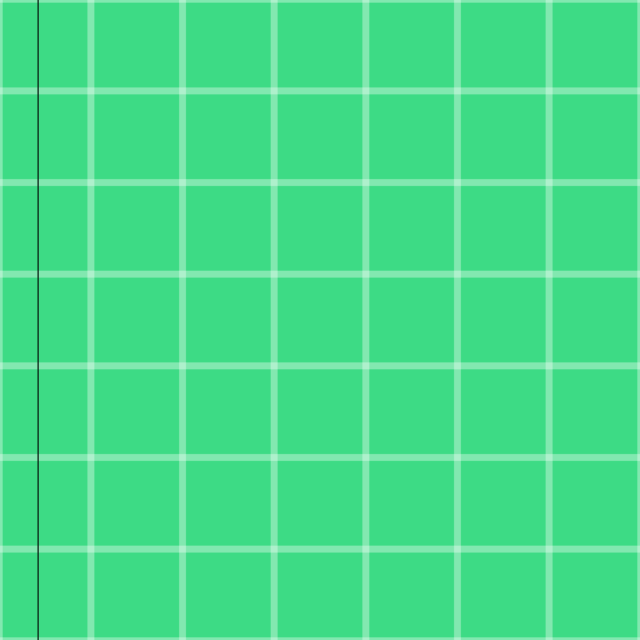
Give the GLSL for this pattern, as a three.js fragment shader.

```glsl
// Flat green ground under a square grid of translucent white lines, about seven
// cells each way, with one thin dark vertical line near the left side.
// Each set of lines is a distance to the nearest repeat, blended over the ground.

varying vec2 vUv;

const vec3 GROUND = vec3(0.24, 0.86, 0.52);
const vec3 LINE_COLOUR = vec3(1.0);
const vec3 DARK_COLOUR = vec3(0.02, 0.09, 0.05);

const float LINE_ALPHA = 0.355;
const float PITCH = 0.1432;        // spacing of the grid lines
const float LINE_WIDTH = 0.0108;
const float DARK_X = 0.0596;       // centre of the dark line
const float DARK_WIDTH = 0.002;
const float SOFTNESS = 0.00195;    // width of the smoothed edge

// Coverage of a line of the given width at a distance from its centre.
float stroke(float dist, float width) {
  return clamp((0.5 * width - dist) / SOFTNESS + 0.5, 0.0, 1.0);
}

// Distance to the nearest grid line; a cell is centred on the canvas.
float gridDistance(float coord) {
  return abs(fract((coord - 0.5) / PITCH) - 0.5) * PITCH;
}

void main() {
  vec3 colour = GROUND;

  // Separate layers, so that the crossings come out brighter
  float across = stroke(gridDistance(vUv.y), LINE_WIDTH);
  float upright = stroke(gridDistance(vUv.x), LINE_WIDTH);
  colour = mix(colour, LINE_COLOUR, LINE_ALPHA * across);
  colour = mix(colour, LINE_COLOUR, LINE_ALPHA * upright);

  // Single dark line over the grid
  colour = mix(colour, DARK_COLOUR, stroke(abs(vUv.x - DARK_X), DARK_WIDTH));

  gl_FragColor = vec4(colour, 1.0);
}
```
